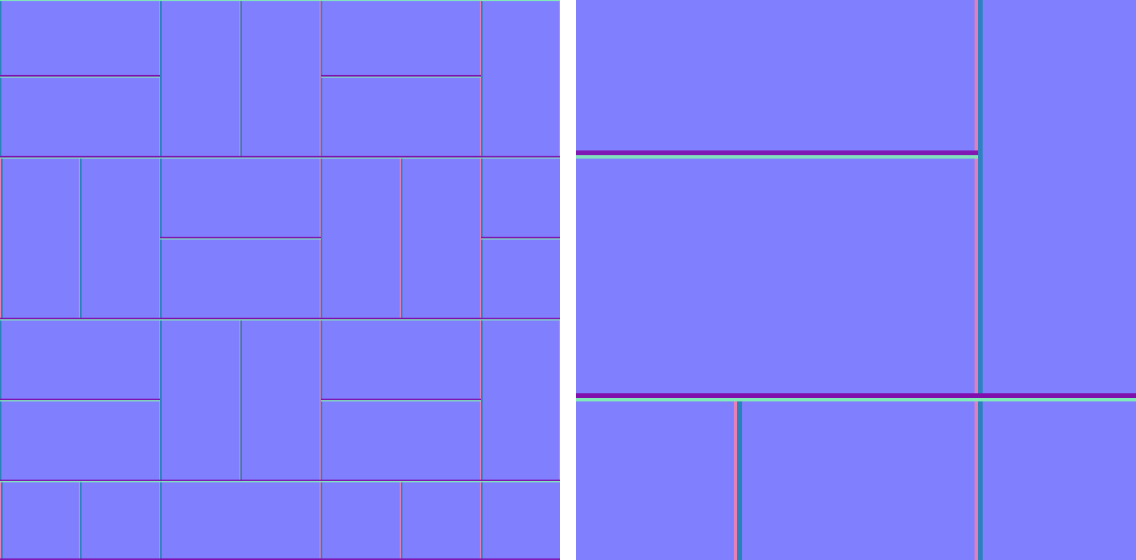
Left, the full canvas; right, a detail of the centre.
Reproduce this texture map procedurally as a WebGL 2 fragment shader.

```glsl
#version 300 es
precision highp float;

#define CELL vec2(0.28646, 0.28906)
#define ORIGIN vec2(-0.0004, 0.14063)
#define LIT_WIDTH 0.00195
#define SHADE_WIDTH 0.0029
#define VARIATION 0.12
#define FLAT_NORMAL vec3(0.502, 0.502, 1.0)
#define LEFT_SLOPE vec3(0.90, 0.50, 0.72)
#define RIGHT_SLOPE vec3(0.16, 0.51, 0.73)
#define LOWER_SLOPE vec3(0.50, 0.92, 0.72)
#define UPPER_SLOPE vec3(0.50, 0.06, 0.68)

uniform vec2 u_resolution;
out vec4 fragColor;

float hash(vec2 p) {
    return fract(sin(dot(p, vec2(127.1, 311.7))) * 43758.5453);
}

// Signed distance with the smaller magnitude
float nearer(float a, float b) {
    return abs(a) < abs(b) ? a : b;
}

// Two facing slopes of a groove at signed distance d
vec3 groove(vec3 base, float d, vec3 before, vec3 after, float pixel, float strength) {
    float side = clamp(2.0 * d / pixel + 0.5, 0.0, 1.0);
    float halfWidth = d < 0.0 ? LIT_WIDTH : SHADE_WIDTH;
    float cover = clamp((halfWidth - abs(d)) / pixel + 0.5, 0.0, 1.0);
    return mix(base, mix(before, after, side), cover * strength);
}

void main() {
    vec2 uv = gl_FragCoord.xy / u_resolution;
    vec2 pixel = 1.0 / u_resolution;

    // Checkerboard of brick pairs, upright or lying
    vec2 grid = (uv - ORIGIN) / CELL;
    vec2 cell = floor(grid);
    bool upright = mod(cell.x + cell.y, 2.0) > 0.5;
    bool lyingFirst = mod(cell.y, 2.0) < 0.5;

    // Joints at the cell edges and through the middle of each pair
    vec2 stride = upright ? vec2(0.5, 1.0) : vec2(1.0, 0.5);
    vec2 joint = round(grid / stride) * stride;
    vec2 d = (grid - joint) * CELL;

    // Joints along the border of the tile
    if (joint.x < 0.25 && !lyingFirst) d.x = uv.x - LIT_WIDTH;
    if (lyingFirst) d.x = nearer(d.x, uv.x - 1.0);
    d.y = nearer(d.y, nearer(uv.y, uv.y - 1.0));

    // Slight difference in depth between joints
    float depthX = 1.0 - VARIATION * hash(vec2(joint.x, cell.y));
    float depthY = 1.0 - VARIATION * hash(vec2(cell.x, joint.y) + 7.0);

    vec3 color = groove(FLAT_NORMAL, d.x, LEFT_SLOPE, RIGHT_SLOPE, pixel.x, depthX);
    color = groove(color, d.y, LOWER_SLOPE, UPPER_SLOPE, pixel.y, depthY);
    fragColor = vec4(color, 1.0);
}
```
